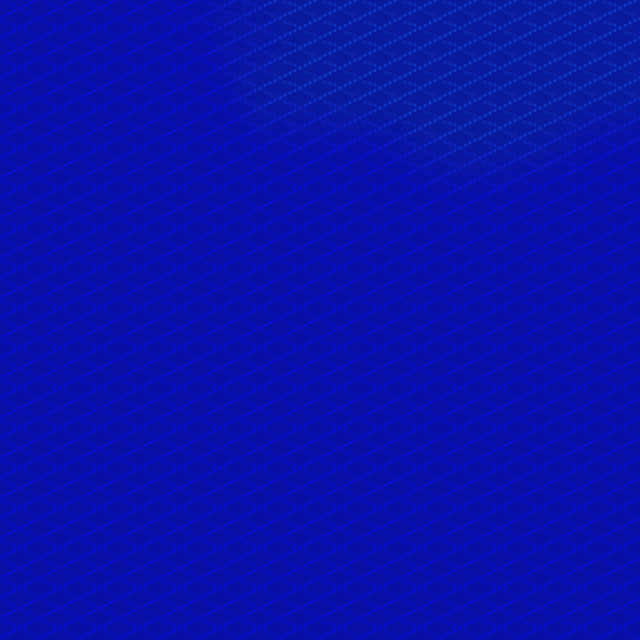
A WebGL 2 fragment shader for this pattern:

```glsl
#version 300 es
precision highp float;
// Blue lattice of flat diamonds, 16 across and 32 down: beaded rising lines,
// faint falling lines whose middles flatten into short dashed marks, built
// from skewed cell coordinates. A soft teal tint with a noisy rim fills the top right.

uniform vec2 u_resolution;
out vec4 fragColor;

const vec2 REPEATS = vec2(16.0, 32.0);
const float RISE_PHASE = 0.90;
const float FALL_PHASE = 0.06;
const float LINE_HALF = 0.0015;      // half widths, in canvas units
const float MARK_HALF = 0.0018;
const float HALO_WIDTH = 0.0034;
const float DOTS_PER_CELL = 8.0;
const float MARK_SLOPE = 0.45;       // 1 follows the falling line, 0 is level
const float MARK_REACH = 0.19;       // half length, in cells
const float BEAD_GAP = 0.12;         // light left between the beads
const float FALL_STRENGTH = 0.28;
const float MARK_STRENGTH = 0.52;
const float WEAK_MARK = 0.65;        // every second mark is dimmer
const float WEAR = 0.12;

const vec3 GROUND = vec3(0.04, 0.06, 0.64);
const vec3 LIFT = vec3(0.04, 0.06, 0.69);
const vec3 LINE = vec3(0.04, 0.06, 0.93);
const vec3 TEAL_GROUND = vec3(0.035, 0.10, 0.61);
const vec3 TEAL_LIFT = vec3(0.04, 0.12, 0.64);
const vec3 TEAL_LINE = vec3(0.06, 0.27, 0.86);

vec2 hashGradient(vec2 p) {
    vec3 q = fract(p.xyx * vec3(0.1031, 0.1030, 0.0973));
    q += dot(q, q.yzx + 33.33);
    float angle = 6.28319 * fract((q.x + q.y) * q.z);
    return vec2(cos(angle), sin(angle));
}

float gradientNoise(vec2 p) {
    vec2 i = floor(p), f = fract(p);
    vec2 w = f * f * f * (f * (f * 6.0 - 15.0) + 10.0);
    float a = dot(hashGradient(i), f);
    float b = dot(hashGradient(i + vec2(1, 0)), f - vec2(1, 0));
    float c = dot(hashGradient(i + vec2(0, 1)), f - vec2(0, 1));
    float d = dot(hashGradient(i + vec2(1, 1)), f - vec2(1, 1));
    return mix(mix(a, b, w.x), mix(c, d, w.x), w.y);
}

// Signed offset from the nearest integer.
float toNearest(float v) {
    return fract(v + 0.5) - 0.5;
}

float stroke(float dist, float halfWidth, float edge) {
    return 1.0 - smoothstep(halfWidth - edge, halfWidth + edge, dist);
}

float halo(float dist) {
    return exp(-dist * dist / (HALO_WIDTH * HALO_WIDTH));
}

// Soft tint hanging from the top edge, deepest right of the middle.
float tealTint(vec2 uv) {
    float depth = 0.21 * smoothstep(0.27, 0.42, uv.x);
    float bulge = (uv.x - 0.76) / 0.13;
    depth += 0.08 * exp(-bulge * bulge);
    depth += 0.03 * gradientNoise(uv * 7.0);
    float below = 1.0 - uv.y;
    float side = smoothstep(0.27, 0.48, uv.x + 0.04 * gradientNoise(uv * 9.0));
    return side * (1.0 - smoothstep(depth - 0.08, depth + 0.035, below));
}

void main() {
    vec2 uv = gl_FragCoord.xy / u_resolution;
    float edge = 0.4 / min(u_resolution.x, u_resolution.y);

    // Skewed coordinates: whole numbers lie on the lattice lines.
    vec2 cell = uv * REPEATS;
    float rise = cell.x - cell.y - RISE_PHASE;
    float fall = cell.x + cell.y - FALL_PHASE;
    float slope = length(REPEATS);
    float riseDist = abs(toNearest(rise)) / slope;
    float fallDist = abs(toNearest(fall)) / slope;

    // Beads along both families of lines.
    float dots = 0.5 + 0.5 * cos(6.28319 * DOTS_PER_CELL * cell.x);
    float beads = mix(BEAD_GAP, 1.0, smoothstep(0.35, 0.60, dots));
    float wear = 1.0 - WEAR * (0.5 + gradientNoise(cell * 1.7));

    // Flattened dashes centred on each falling side.
    float along = toNearest(rise - 0.5);
    float across = toNearest(fall);
    vec2 local = 0.5 * vec2(along + across, across - along);
    float markDist = abs(local.y + MARK_SLOPE * local.x) / REPEATS.y;
    float inMark = 1.0 - smoothstep(MARK_REACH - 0.02, MARK_REACH + 0.02, abs(local.x));
    float parity = mod(floor(rise) + floor(fall + 0.5), 2.0);
    float markLevel = MARK_STRENGTH * mix(WEAK_MARK, 1.0, parity);

    float riseLine = stroke(riseDist, LINE_HALF, edge) * beads;
    float fallLine = stroke(fallDist, LINE_HALF, edge) * beads * FALL_STRENGTH * (1.0 - inMark);
    float markLine = stroke(markDist, MARK_HALF, edge) * inMark * beads * markLevel;
    float light = max(riseLine, max(fallLine, markLine)) * wear;

    // Gentle relief inside each diamond.
    float relief = 0.30 * fract(fall) * fract(rise);
    float lift = max(halo(riseDist), 0.8 * halo(fallDist)) + relief;
    lift += 0.15 * gradientNoise(cell * vec2(3.0, 1.5));

    float tint = tealTint(uv);
    vec3 ground = mix(GROUND, TEAL_GROUND, tint);
    vec3 raised = mix(LIFT, TEAL_LIFT, tint);
    vec3 line = mix(LINE, TEAL_LINE, tint);
    vec3 color = mix(ground, raised, clamp(lift, 0.0, 1.0));
    fragColor = vec4(mix(color, line, light), 1.0);
}
```
